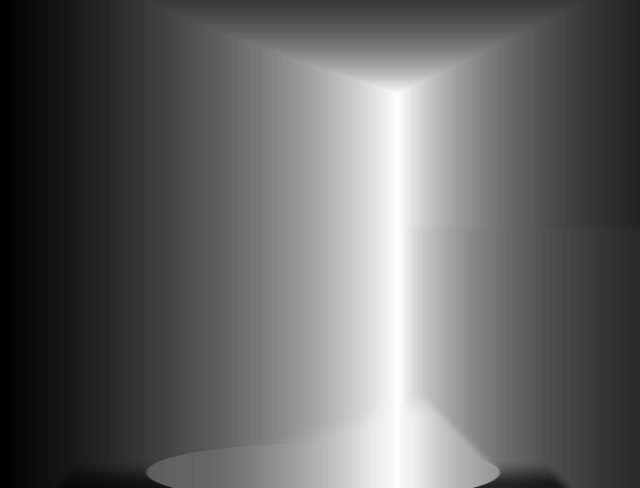
This texture map is drawn by a Shadertoy shader. Its source:

```glsl
// Depth falloff along a receding plane: 1 at the far corner, 0 at the near end
float recede(float d, float k) {
    d = clamp(d, 0.0, 1.0);
    return (1.0 - d) * k / (k + d);
}

// Three planes meeting at one far corner
float roomDepth(vec2 uv) {
    vec2 corner = vec2(0.622, 0.808);
    float across = clamp((uv.x - corner.x) / (1.0 - corner.x), 0.0, 1.0);
    float leftWall = recede(1.0 - uv.x / corner.x, 0.956);
    float rightWall = mix(0.13, 1.0, recede(across, 0.71));
    float ceiling = mix(0.22, 1.0, recede((uv.y - corner.y) / (1.0 - corner.y), 0.95));

    // Faint horizontal step on the right wall
    float lowerPanel = 1.0 - smoothstep(0.530, 0.537, uv.y);
    rightWall += lowerPanel * smoothstep(0.0, 0.1, across) * mix(-0.03, 0.03, across);
    return min(min(leftWall, rightWall), ceiling);
}

// Rounded base with a soft tent rising toward the corner line
float moundMask(vec2 uv) {
    float radius = length((uv - vec2(0.505, 0.032)) / vec2(0.277, 0.06));
    float base = 1.0 - smoothstep(0.985, 1.01, radius);
    float leftSlope = 0.027 + (uv.x - 0.228) * 0.388;
    float rightSlope = 0.046 + (0.78 - uv.x) * 1.28;
    float tent = smoothstep(-0.01, 0.05, leftSlope - uv.y)
               * smoothstep(-0.005, 0.03, rightSlope - uv.y)
               * smoothstep(0.025, 0.045, uv.y);
    return max(base, tent);
}

void mainImage(out vec4 fragColor, in vec2 fragCoord) {
    vec2 uv = fragCoord / iResolution.xy;
    float shade = roomDepth(uv);

    // Floor shadow on both sides of the mound
    float mound = moundMask(uv);
    float span = smoothstep(0.08, 0.10, uv.x - uv.y * 0.6)
               * (1.0 - smoothstep(0.87, 0.90, uv.x + uv.y * 0.6));
    float shadow = span * (1.0 - smoothstep(0.0, 0.06, uv.y)) * (1.0 - mound);
    shade *= 1.0 - 0.7 * shadow;

    // The mound lifts the shade most near its outer tips
    float tips = smoothstep(0.15, 0.277, abs(uv.x - 0.505));
    float lift = mix(0.04, 0.13, tips) + 0.05 * smoothstep(0.62, 0.66, uv.x) * (1.0 - tips);
    shade += mound * lift * smoothstep(1.0, 0.85, shade);

    // Slight tonal banding
    shade = mix(shade, (floor(shade * 64.0) + 0.5) / 64.0, 0.5);
    fragColor = vec4(vec3(clamp(shade, 0.0, 0.99)), 1.0);
}
```
